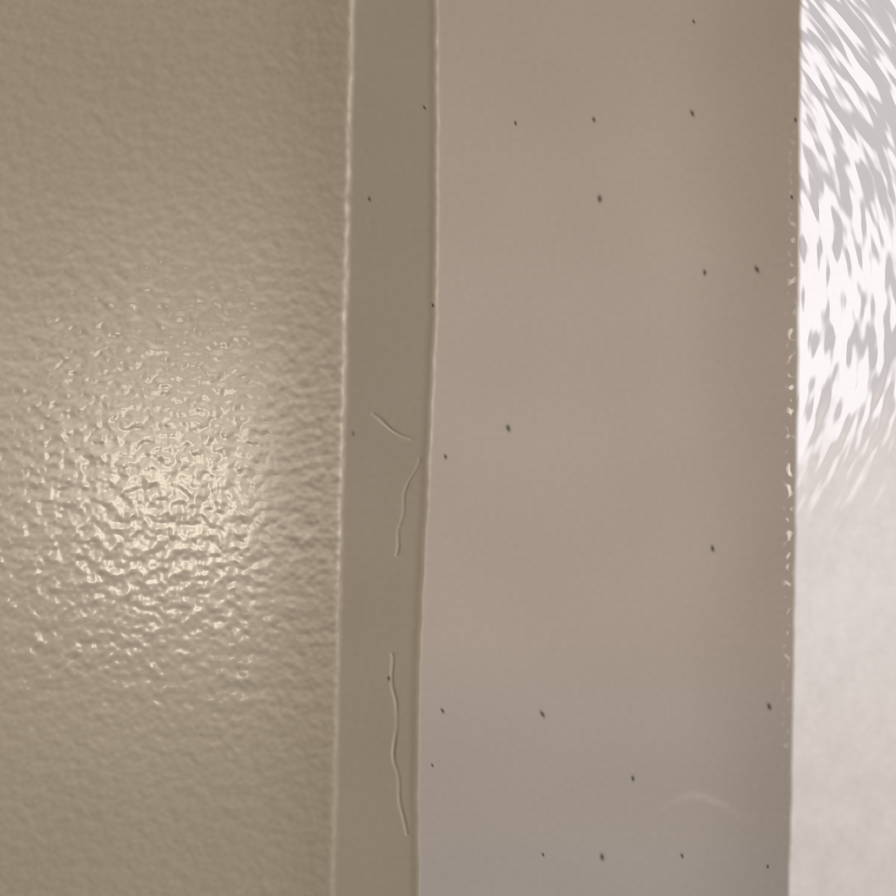
This texture is drawn by a Shadertoy shader. Its source:

```glsl
// Painted wall panels with a raised strip, a dimpled glow and a glossy white edge
vec2 hash2(vec2 p) {
    vec3 q = fract(p.xyx * vec3(0.1031, 0.1030, 0.0973));
    q += dot(q, q.yzx + 33.33);
    return fract((q.xx + q.yz) * q.zy);
}

float cornerSlope(vec2 cell, vec2 offset) {
    return dot(hash2(cell) * 2.0 - 1.0, offset);
}

float gradientNoise(vec2 p) {
    vec2 i = floor(p), f = fract(p);
    vec2 u = f * f * f * (f * (f * 6.0 - 15.0) + 10.0);
    vec2 e = vec2(1, 0);
    float low = mix(cornerSlope(i, f), cornerSlope(i + e, f - e), u.x);
    float high = mix(cornerSlope(i + e.yx, f - e.yx), cornerSlope(i + 1.0, f - 1.0), u.x);
    return mix(low, high, u.y);
}

float dimples(vec2 p) {
    return gradientNoise(p * vec2(66, 76) + 40.0) + 0.45 * gradientNoise(p * 135.0 + 90.0);
}

vec2 dimpleSlope(vec2 p) {
    float h = 0.002, base = dimples(p);
    return vec2(dimples(p + vec2(h, 0)) - base, dimples(p + vec2(0, h)) - base) / (h * 70.0);
}

float line(float d, float width) {
    return exp(-d * d / (width * width));
}

float segment(vec2 p, vec2 a, vec2 b) {
    vec2 ab = b - a;
    return length(p - a - ab * clamp(dot(p - a, ab) / dot(ab, ab), 0.0, 1.0));
}

// Dark groove with a lit rim beside it
float crack(vec2 p, vec2 a, vec2 b) {
    p.x += 0.013 * gradientNoise(vec2(p.y * 24.0, 3.7));
    p.y += 0.010 * gradientNoise(vec2(p.x * 60.0, 8.2));
    float strength = 0.55 + 0.9 * gradientNoise(p * 30.0);
    return strength * (line(segment(p + vec2(0.003, 0.001), a, b), 0.0018)
                     - line(segment(p, a, b), 0.0016));
}

// One small mark in some cells of a grid
float specks(vec2 p) {
    vec2 cell = floor(p * 11.0), r = hash2(cell + 17.0), s = hash2(cell + 71.0);
    vec2 d = (fract(p * 11.0) - 0.2 - 0.6 * r) / 11.0;
    d.x += d.y * (s.x - 0.5);
    float size = mix(0.0015, 0.0032, s.y);
    return step(0.55, s.x) * exp(-dot(d * vec2(1.3, 0.8), d * vec2(1.3, 0.8)) / (size * size));
}

vec3 leftPanel(vec2 p) {
    vec3 col = mix(vec3(0.575, 0.525, 0.45), vec3(0.625, 0.57, 0.495), smoothstep(0.0, 0.5, p.y));
    col -= 0.045 * smoothstep(0.55, 1.0, p.y) + 0.035 * smoothstep(0.27, 0.38, p.x);
    vec2 away = p - vec2(0.2, 0.455);
    vec2 slope = dimpleSlope(p);
    float fade = 1.0 - smoothstep(0.25, 0.345, p.x);
    float halo = exp(-dot(away * vec2(4.2, 4.5), away * vec2(4.2, 4.5)));
    vec2 tilt = away + 0.10 * slope;
    float glint = exp(-dot(tilt, tilt) / 0.0075) * smoothstep(0.0, 0.35, halo);
    col += halo * (0.055 + 0.04 * fade);
    col += (0.23 * glint * fade + 0.055 * halo * slope.y) * vec3(1.0, 0.98, 0.93);
    return col + 0.007 * (slope.x + slope.y);
}

vec3 rightPanel(vec2 p) {
    vec3 col = mix(vec3(0.61, 0.565, 0.53), vec3(0.65, 0.592, 0.54), smoothstep(0.0, 0.35, p.y));
    col -= vec3(0.03, 0.035, 0.04) * smoothstep(0.6, 1.05, p.y);
    col -= 0.05 * smoothstep(0.74, 0.89, p.x);
    float dent = p.y - 0.1 - 0.012 * sin((p.x - 0.74) * 45.0);
    return col + 0.035 * line(dent, 0.005) * line(p.x - 0.785, 0.035);
}

vec3 glossyEdge(vec2 p, float inside) {
    vec3 col = mix(vec3(0.80, 0.755, 0.73), vec3(0.86, 0.82, 0.80), smoothstep(0.0, 0.35, p.y));
    col += 0.025 * gradientNoise(p * vec2(45, 28)) + 0.02 * gradientNoise(p * 90.0);
    // Streaks bend around the brightest zone
    float across = p.x + 1.2 * (p.y - 0.66) * (p.y - 0.66);
    float streak = gradientNoise(vec2(across * 85.0, p.y * 17.0))
                 + 0.6 * gradientNoise(vec2(across * 150.0, p.y * 38.0));
    float core = line(p.y - 0.65, 0.15) * line(inside - 0.03, 0.07);
    float rim = line(inside, 0.018);
    float white = smoothstep(-0.12, 0.16, streak - 0.08 + 0.28 * core + 0.2 * rim);
    vec3 shine = mix(vec3(0.79, 0.765, 0.765), vec3(0.99, 0.965, 0.965), white);
    float gloss = smoothstep(0.43, 0.55, p.y - 0.35 * inside + 0.12 * streak);
    return mix(col, shine, gloss);
}

void mainImage(out vec4 fragColor, in vec2 fragCoord) {
    vec2 p = fragCoord / iResolution.xy;
    float soft = max(0.0015, 1.0 / iResolution.x);
    float wobble = 0.0015 * gradientNoise(vec2(p.y * 40.0, 1.5));

    // Signed distances from the three upright edges
    float ridge = p.x - 0.371 - 0.022 * p.y + wobble;
    float stripEnd = p.x - mix(0.467, 0.488, smoothstep(0.15, 0.75, p.y)) - wobble;
    float corner = p.x - 0.880 - 0.022 * p.y + 0.009 * p.y * p.y + wobble;

    // Strip and its flaking paint
    vec3 strip = mix(vec3(0.545, 0.495, 0.425), vec3(0.56, 0.505, 0.44), line(p.y - 0.5, 0.3));
    strip += 0.14 * crack(p, vec2(0.420, 0.538), vec2(0.462, 0.508));
    strip += 0.10 * crack(p, vec2(0.465, 0.487), vec2(0.443, 0.382));
    strip += 0.13 * crack(p, vec2(0.436, 0.270), vec2(0.452, 0.070));

    vec3 col = mix(leftPanel(p), strip, smoothstep(-soft, soft, ridge));
    col = mix(col, rightPanel(p), smoothstep(-soft, soft, stripEnd));
    col *= 1.0 - 0.45 * specks(p) * smoothstep(0.37, 0.42, p.x);

    // Lit paint lips
    float grain = 0.75 + 0.7 * gradientNoise(vec2(p.x * 150.0, p.y * 75.0));
    col += 0.18 * grain * line(ridge, 0.0035) * mix(0.45, 1.0, smoothstep(0.2, 0.6, p.y));
    col += 0.10 * grain * line(stripEnd, 0.0026) * mix(0.35, 1.0, smoothstep(0.4, 0.5, p.y));
    col -= 0.035 * line(stripEnd + 0.006, 0.004);

    // Bright outer face with a sparkling corner
    col = mix(col, glossyEdge(p, corner), smoothstep(-0.003, 0.004, corner));
    float sparkle = smoothstep(0.05, 0.35, gradientNoise(p * vec2(130, 110)));
    col += 0.3 * sparkle * line(corner + 0.007, 0.004) * line(p.y - 0.5, 0.25);

    col += 0.012 * gradientNoise(p * 150.0) + 0.014 * gradientNoise(p * 9.0);
    fragColor = vec4(clamp(col, 0.0, 1.0), 1.0);
}
```
